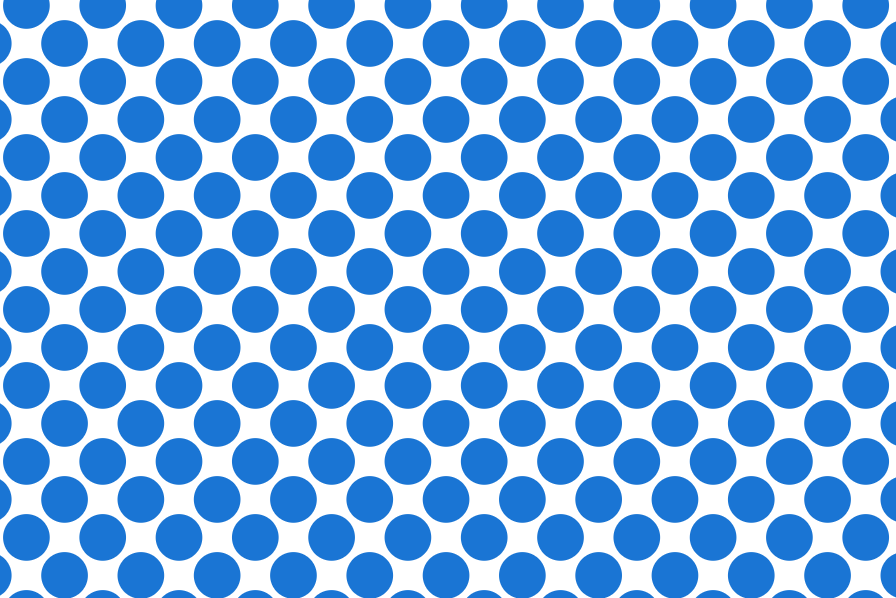
Give the GLSL for this pattern, as a WebGL 1 fragment shader.

```glsl
precision highp float;

uniform vec2 u_resolution;

#define CELLS vec2(11.743, 7.869)
#define FIRST_DOT vec2(0.346, 0.072)
#define DOT_RADIUS 0.02604
#define DOT_COLOR vec3(0.10, 0.46, 0.83)
#define GROUND_COLOR vec3(1.0)

// Offset from the nearest point of a unit lattice
vec2 nearestOffset(vec2 p) {
  return fract(p + 0.5) - 0.5;
}

void main() {
  // Lattice coordinates, measured from the top left corner
  vec2 uv = gl_FragCoord.xy / u_resolution;
  vec2 lattice = vec2(uv.x, 1.0 - uv.y) * CELLS - FIRST_DOT;

  // Size of one cell, with the canvas width as the unit
  vec2 cellSize = vec2(1.0, u_resolution.y / u_resolution.x) / CELLS;

  // Two interleaved lattices make the staggered rows
  float cornerDistance = length(nearestOffset(lattice) * cellSize);
  float centerDistance = length(nearestOffset(lattice + 0.5) * cellSize);
  float edge = min(cornerDistance, centerDistance) - DOT_RADIUS;

  // Edge smoothed over one pixel
  float coverage = clamp(0.5 - edge * u_resolution.x, 0.0, 1.0);
  gl_FragColor = vec4(mix(GROUND_COLOR, DOT_COLOR, coverage), 1.0);
}
```
